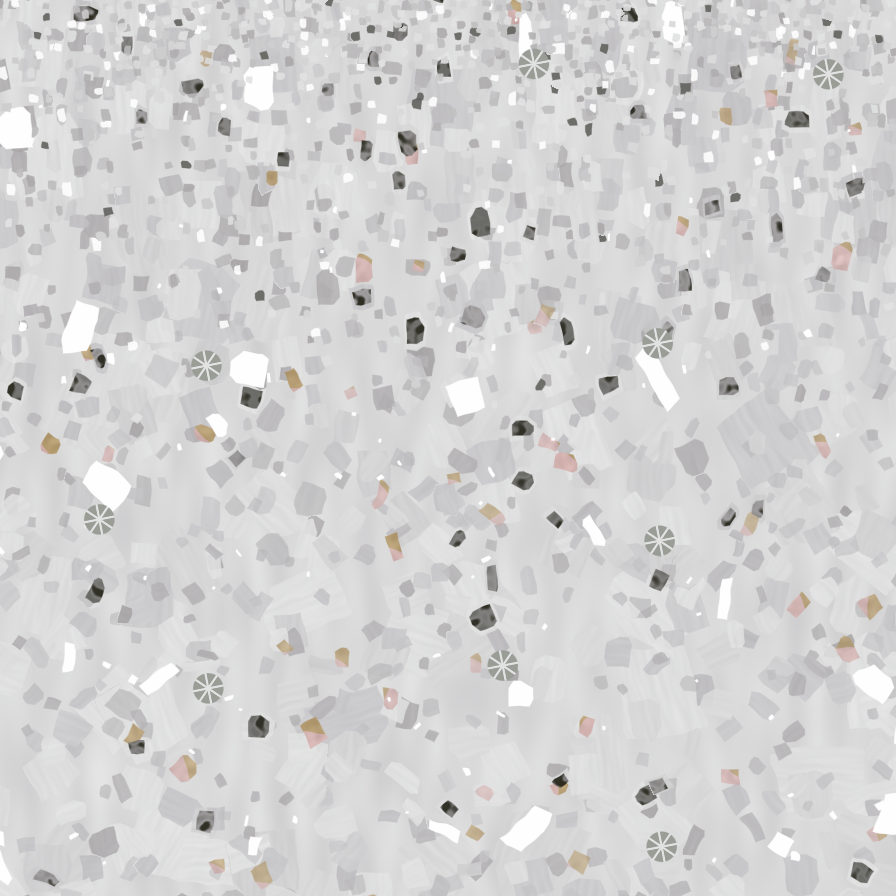
Reproduce this texture procedurally as a three.js fragment shader.

```glsl
// Pale grey terrazzo: overlapping streaked plates, tinted and dark chips, white gaps, finer grains at the top.
varying vec2 vUv;

const float PI = 3.14159265;
const float EDGE = 0.0009;          // half width of a chip's soft rim
const float RAGGED = 0.004;         // how far outlines wander
const float STREAK = 0.04;          // contrast of the brushed streaks
const float PLATE_ALPHA = 0.85;
const float EVERYWHERE = -9.0;      // height to start from, for an even spread
const float WHEEL_CELLS = 6.0;
const float WHEEL_SHARE = 0.16;
const float WHEEL_RADIUS = 0.017;

const vec3 PALE = vec3(0.885, 0.887, 0.886);
const vec3 COOL = vec3(0.77, 0.765, 0.775);
const vec3 MID = vec3(0.65, 0.64, 0.645);
const vec3 DARK = vec3(0.38, 0.38, 0.365);
const vec3 SOOT = vec3(0.13, 0.13, 0.09);
const vec3 WHITE = vec3(0.995);
const vec3 PINK = vec3(0.82, 0.69, 0.68);
const vec3 OCHRE = vec3(0.71, 0.61, 0.44);
const vec3 WHEEL = vec3(0.60, 0.615, 0.59);

// Kinds of chip
const int PLATE = 0;
const int STONE = 1;
const int COAL = 2;
const int TINT = 3;
const int GAP = 4;
const int GRAIN = 5;

// Half sizes are in cells, below half a cell across; share grows above height 'rise'
struct Layer { int kind; float cells; float share; float rise; vec2 small; vec2 large; };
const int LAYERS = 11;

Layer layerAt(int n) {
  if (n == 0) return Layer(PLATE, 7.0, 1.0, EVERYWHERE, vec2(0.2, 0.28), vec2(0.32, 0.38));
  if (n == 1) return Layer(PLATE, 11.0, 1.0, EVERYWHERE, vec2(0.18, 0.25), vec2(0.32, 0.38));
  if (n == 2) return Layer(STONE, 19.0, 0.6, EVERYWHERE, vec2(0.14, 0.18), vec2(0.32, 0.38));
  if (n == 3) return Layer(PLATE, 17.0, 0.85, EVERYWHERE, vec2(0.14, 0.22), vec2(0.3, 0.4));
  if (n == 4) return Layer(STONE, 30.0, 0.6, -0.6, vec2(0.14, 0.18), vec2(0.32, 0.38));
  if (n == 5) return Layer(GRAIN, 46.0, 0.7, 0.45, vec2(0.16, 0.2), vec2(0.32, 0.38));
  if (n == 6) return Layer(TINT, 14.0, 0.28, EVERYWHERE, vec2(0.08, 0.1), vec2(0.18, 0.24));
  if (n == 7) return Layer(COAL, 17.0, 0.27, -0.7, vec2(0.1, 0.13), vec2(0.24, 0.28));
  if (n == 8) return Layer(GAP, 8.0, 0.36, EVERYWHERE, vec2(0.05, 0.09), vec2(0.17, 0.36));
  if (n == 9) return Layer(GAP, 27.0, 0.12, EVERYWHERE, vec2(0.04, 0.05), vec2(0.14, 0.2));
  return Layer(GRAIN, 66.0, 1.0, 0.84, vec2(0.25), vec2(0.34, 0.36));
}

vec2 hash2(vec2 p) {
  vec3 q = fract(p.xyx * vec3(0.1031, 0.1030, 0.0973));
  q += dot(q, q.yzx + 33.33);
  return fract((q.xx + q.yz) * q.zy);
}

float cornerSlope(vec2 corner, vec2 offset) {
  return dot(hash2(corner) * 2.0 - 1.0, offset);
}

float gradientNoise(vec2 p) {
  vec2 i = floor(p), f = fract(p);
  vec2 u = f * f * (3.0 - 2.0 * f);
  vec2 e = vec2(1.0, 0.0);
  return mix(mix(cornerSlope(i, f), cornerSlope(i + e, f - e), u.x),
             mix(cornerSlope(i + e.yx, f - e.yx), cornerSlope(i + e.xx, f - e.xx), u.x), u.y);
}

// Box with one slanted end and two trimmed sides
float chipDistance(vec2 q, vec2 halfSize, vec2 n) {
  vec2 t = vec2(-n.y, n.x);
  vec2 box = abs(q) - halfSize;
  float slant = dot(q, n) - 0.68 * dot(abs(n), halfSize);
  float trim = abs(dot(q, t)) - 0.8 * dot(abs(t), halfSize);
  return max(max(box.x, box.y), max(slant, trim));
}

// Colour and opacity inside a chip; q is the local place in canvas units
vec4 chipColour(int kind, vec2 q, vec2 rnd, vec2 id) {
  if (kind == GAP) return vec4(WHITE, 1.0);
  float tone = rnd.x * rnd.x;
  if (kind == GRAIN) {
    vec3 grain = mix(mix(PALE, MID, tone), DARK, step(0.94, rnd.y));
    return vec4(mix(grain, WHITE, step(rnd.y, 0.12)), 0.9);
  }
  bool brushed = kind == PLATE || kind == STONE;
  float grainy = gradientNoise(q * (brushed ? vec2(190.0, 22.0) : vec2(95.0)) + id * 7.3);
  if (kind == PLATE) return vec4(mix(PALE, COOL, tone) + STREAK * grainy, PLATE_ALPHA);
  if (kind == STONE) return vec4(mix(COOL, MID, tone) + STREAK * grainy, 0.55 + 0.4 * rnd.y);
  if (kind == COAL) {
    vec3 body = mix(DARK, MID, clamp(rnd.x + grainy, 0.0, 1.0));
    return vec4(mix(body, SOOT, smoothstep(0.1, 0.45, grainy + 0.25 * rnd.y)), 0.92);
  }
  float side = smoothstep(-EDGE, EDGE, q.y + 0.5 * q.x + 0.02 * (rnd.x - 0.5));
  return vec4(mix(PINK, OCHRE, side) + 0.12 * grainy, 0.6 + 0.4 * rnd.y);
}

// Finds the top chip among the four nearest cells, then paints it once
vec3 scatter(vec3 under, vec2 p, Layer layer) {
  vec2 home = floor(p * layer.cells - 0.5);
  vec2 local = vec2(0.0), topId = vec2(0.0);
  float nearest = 1.0;
  for (int k = 0; k < 4; k++) {
    vec2 id = home + vec2(mod(float(k), 2.0), floor(float(k) * 0.5));
    vec2 key = id + layer.cells * 5.17;
    vec2 pick = hash2(key), place = hash2(key + 17.3);
    vec2 centre = (id + place) / layer.cells;
    vec2 q = p - centre;
    if (pick.x > layer.share * smoothstep(layer.rise, 1.0, centre.y)) continue;
    if (length(q) * layer.cells > 0.5) continue;
    // Chips stand upright near the top and lie freely below
    float a = (pick.y - 0.5) * mix(PI, 0.35, smoothstep(0.15, 0.8, centre.y));
    q = mat2(cos(a), -sin(a), sin(a), cos(a)) * q;
    vec2 size = hash2(key + 59.1);
    vec2 halfSize = mix(layer.small, layer.large, size * size) / layer.cells;
    float d = chipDistance(q, halfSize, normalize(place - 0.501));
    if (d < EDGE) { nearest = d; local = q; topId = id; }
  }
  if (nearest > EDGE) return under;
  vec4 chip = chipColour(layer.kind, local, hash2(topId + layer.cells * 5.17 + 83.7), topId);
  return mix(under, chip.rgb, chip.a * (1.0 - smoothstep(-EDGE, EDGE, nearest)));
}

// Rare grey discs with eight pale spokes
vec3 wheels(vec3 under, vec2 p) {
  vec2 id = floor(p * WHEEL_CELLS);
  if (hash2(id + 7.7).x > WHEEL_SHARE) return under;
  vec2 q = p - (id + 0.25 + 0.5 * hash2(id + 3.1)) / WHEEL_CELLS;
  float r = length(q);
  if (r > WHEEL_RADIUS + EDGE) return under;
  float a = mod(atan(q.y, q.x) + 0.2, PI / 4.0) - PI / 8.0;
  float spoke = 1.0 - smoothstep(0.0006, 0.0018, r * abs(sin(a)));
  return mix(under, mix(WHEEL, PALE, spoke), 1.0 - smoothstep(-EDGE, EDGE, r - WHEEL_RADIUS));
}

void main() {
  vec2 wander = vec2(gradientNoise(vUv * 48.0), gradientNoise(vUv * 48.0 + 91.0));
  vec2 p = vUv + RAGGED * wander;
  vec3 colour = mix(PALE, COOL, 0.3 + 0.6 * gradientNoise(vUv * vec2(40.0, 11.0)));
  for (int n = 0; n < LAYERS; n++) {
    Layer layer = layerAt(n);
    if (p.y > layer.rise - 0.05) colour = scatter(colour, p, layer);
  }
  gl_FragColor = vec4(wheels(colour, vUv), 1.0);
}
```
